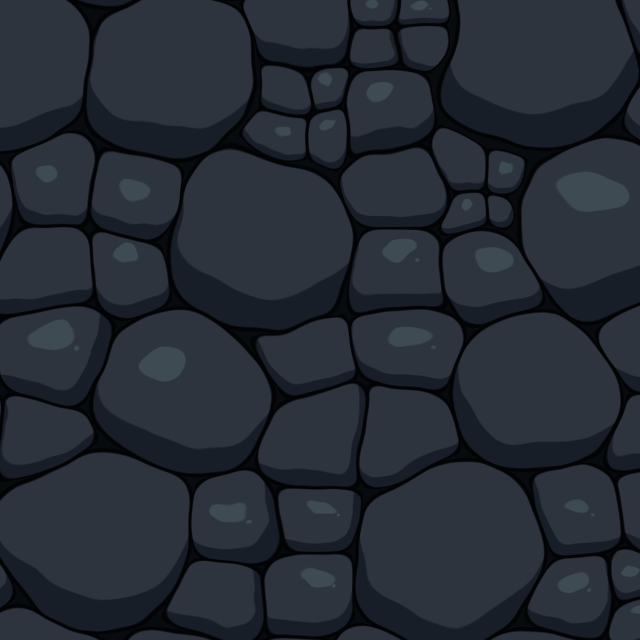
This texture is drawn by a Shadertoy shader. Its source:

```glsl
const vec3 BODY = vec3(0.178, 0.202, 0.240);
const vec3 SHADE = vec3(0.092, 0.118, 0.152);
const vec3 SHINE = vec3(0.242, 0.296, 0.322);
const vec3 INK = vec3(0.008, 0.010, 0.014);
const vec3 GAP = vec3(0.032, 0.044, 0.056);
const float CELLS = 3.9;         // large cells across the canvas
const float LARGE_SHARE = 0.5;   // cells holding one large stone
const float TRIO_SHARE = 0.25;   // cells holding three stones
const float TINY_SHARE = 0.17;   // medium stones broken into four
const float LINE = 0.0105;       // half width of the ink line
const float ROUNDING = 0.34;     // corner rounding relative to radius
const float SHADE_HEIGHT = 0.37; // shadow depth relative to radius
const float SHINE_SHARE = 0.6;   // stones carrying a highlight
const float REACH = 0.8;         // stones farther away are ignored
const int MAX_STONES = 90;

vec3 stones[MAX_STONES];         // centre and radius
int stoneCount = 0;

vec2 hash2(vec2 p) {
    vec3 q = fract(vec3(p.xyx * 61.7 + 19.3) * vec3(0.1031, 0.1030, 0.0973));
    q += dot(q, q.yzx + 33.33);
    return fract((q.xx + q.yz) * q.zy);
}

vec2 noise2(vec2 p) {
    vec2 i = floor(p), f = fract(p);
    f = f * f * (3.0 - 2.0 * f);
    vec2 low = mix(hash2(i), hash2(i + vec2(1, 0)), f.x);
    vec2 high = mix(hash2(i + vec2(0, 1)), hash2(i + vec2(1, 1)), f.x);
    return mix(low, high, f.y) - 0.5;
}

float smoothMin(float a, float b, float k) {
    float h = max(k - abs(a - b), 0.0) / k;
    return min(a, b) - h * h * k * 0.25;
}

void addStone(vec2 p, vec2 home, float size) {
    vec2 centre = home + (hash2(home + 3.7) - 0.5) * 0.27 * size;
    float radius = size * (0.42 + 0.16 * hash2(home + 8.1).x);
    if (length(p - centre) - radius < REACH && stoneCount < MAX_STONES) {
        stones[stoneCount++] = vec3(centre, radius);
    }
}

// One large stone, or three or four medium ones, some broken again
void fillCell(vec2 p, vec2 cell) {
    vec2 kind = hash2(cell + 0.37);
    if (kind.x < LARGE_SHARE) {
        addStone(p, cell + 0.5, 1.0);
        return;
    }
    bool trio = kind.x < LARGE_SHARE + TRIO_SHARE;
    for (int k = 0; k < 4; k++) {
        if (trio && k == 1) continue;
        vec2 corner = vec2(k & 1, k >> 1) * 0.5;
        if (kind.y > 0.5) corner.y = 0.5 - corner.y;
        vec2 home = cell + corner + 0.25;
        if (trio && k == 0) {
            addStone(p, home + vec2(0.25, 0.0), 0.64);
        } else if (hash2(home + 5.3).y < TINY_SHARE) {
            for (int t = 0; t < 4; t++) {
                addStone(p, home + vec2(t & 1, t >> 1) * 0.25 - 0.125, 0.25);
            }
        } else {
            addStone(p, home, 0.5);
        }
    }
}

// Distance from p to the rounded border of a stone, positive inside
float stoneInside(vec2 p, int self) {
    vec3 stone = stones[self];
    vec2 own = p - stone.xy;
    float ownLength = max(length(own), 1e-4);
    float inside = 2.0;
    for (int j = 0; j < stoneCount; j++) {
        if (j == self) continue;
        vec2 other = p - stones[j].xy;
        float otherLength = max(length(other), 1e-4);
        float slope = 0.5 * length(other / otherLength - own / ownLength);
        float border = otherLength - stones[j].z - ownLength + stone.z;
        inside = smoothMin(inside, 0.5 * border / max(slope, 0.35), ROUNDING * stone.z);
    }
    return inside;
}

float ellipseDistance(vec2 p, vec2 radii) {
    return (length(p / radii) - 1.0) * min(radii.x, radii.y);
}

void mainImage(out vec4 fragColor, in vec2 fragCoord) {
    float pixel = CELLS / iResolution.y;
    vec2 p = fragCoord * pixel * vec2(0.93, 1.0) + vec2(7.0, 12.0);
    p += noise2(p * 2.3) * 0.13 + noise2(p * 6.5) * 0.025;

    // Gather stones from staggered rows and find the nearest
    for (int y = -1; y <= 1; y++) {
        float row = floor(p.y) + float(y);
        float stagger = 0.5 * mod(row, 2.0);
        for (int x = -1; x <= 1; x++) {
            fillCell(p, vec2(floor(p.x - stagger) + float(x) + stagger, row));
        }
    }
    int nearest = 0;
    float best = 1e3;
    for (int i = 0; i < stoneCount; i++) {
        float d = length(p - stones[i].xy) - stones[i].z;
        if (d < best) { best = d; nearest = i; }
    }
    vec3 stone = stones[nearest];
    float radius = stone.z;
    vec2 look = hash2(stone.xy), form = hash2(stone.xy + 4.9);

    // Shadow: the part not covered by the stone's own raised copy
    vec2 lift = radius * vec2((look.x - 0.6) * 0.4, SHADE_HEIGHT);
    vec2 wobble = noise2(p * 5.0 / radius * 0.5) * radius * 0.1;
    float lit = stoneInside(p - lift + wobble, nearest);
    vec3 color = mix(SHADE, BODY, smoothstep(-pixel, pixel, lit));

    // Highlight: a tilted blob with a small drop beside it
    if (look.y < SHINE_SHARE) {
        vec2 q = p - stone.xy - radius * vec2((form.x - 0.5) * 0.4, 0.36);
        float drop = length(q - radius * vec2(0.42, -0.24)) - radius * 0.045 * step(0.45, form.x);
        float tilt = (form.y - 0.35) * 0.9;
        q = mat2(cos(tilt), -sin(tilt), sin(tilt), cos(tilt)) * q;
        q += noise2(p * 3.2 / radius) * radius * 0.15;
        float blob = ellipseDistance(q, radius * vec2(0.31 + 0.13 * form.x, 0.2 + 0.08 * form.y));
        color = mix(SHINE, color, smoothstep(-pixel, pixel, min(blob, drop)));
    }

    // Ink outline and the dark gaps between corners
    float inside = stoneInside(p, nearest);
    color = mix(INK, color, smoothstep(-pixel, pixel, inside - LINE));
    color = mix(GAP, color, smoothstep(-pixel, pixel, inside + LINE));
    fragColor = vec4(color, 1.0);
}
```
